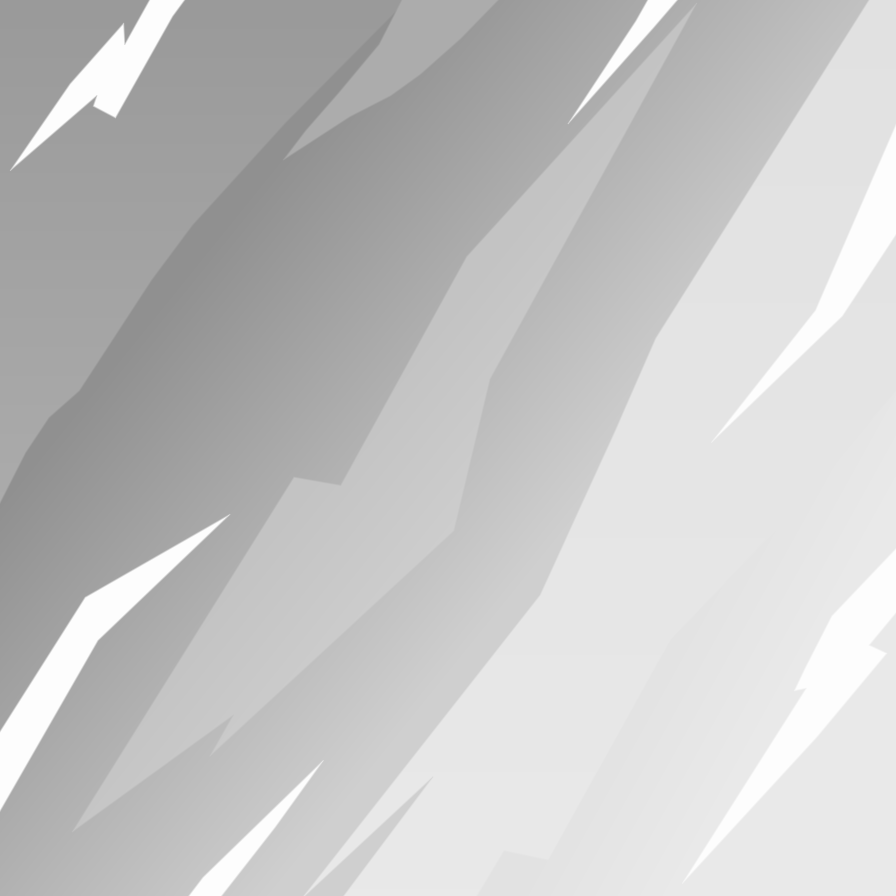
A WebGL 2 fragment shader for this background:

```glsl
#version 300 es
precision highp float;
// Layered diagonal grey bands with jagged edges, crossed by white shards.
// Each shape is a polygon distance field on a GRID x GRID canvas, origin at
// the lower left; bands are shaded by linear gradients across the diagonal.

uniform vec2 u_resolution;
out vec4 outColor;

const float GRID = 768.0;                 // design units per canvas side
const float SOFTNESS = 0.0014;            // edge blur, fraction of canvas
const vec2 BAND_AXIS = vec2(0.777, 0.628);   // across the dark bands
const vec2 HAZE_AXIS = vec2(0.874, 0.486);   // across the pale haze
const vec2 SKY_TONE = vec2(0.602, 0.67);
const vec2 BAND_TONE = vec2(0.565, 0.81);
const vec2 LEDGE_TONE = vec2(0.765, 0.805);
const vec2 PALE_TONE = vec2(0.882, 0.912);
const vec2 HAZE_TONE = vec2(0.888, 0.915);
const float PEAK_TONE = 0.675;
const float SHARD_TONE = 0.993;
const int N = 10;                         // corners per polygon

// Signed distance to a polygon, negative inside; repeated corners are allowed.
float polygon(vec2 p, vec2 v[N]) {
    float nearest = 1e9;
    float side = 1.0;
    for (int i = 0, j = N - 1; i < N; j = i, i++) {
        vec2 edge = v[j] - v[i];
        vec2 w = p - v[i];
        vec2 off = w - edge * clamp(dot(w, edge) / max(dot(edge, edge), 1e-6), 0.0, 1.0);
        nearest = min(nearest, dot(off, off));
        bvec3 crossing = bvec3(p.y >= v[i].y, p.y < v[j].y, edge.x * w.y > edge.y * w.x);
        if (all(crossing) || all(not(crossing))) side = -side;
    }
    return side * sqrt(nearest);
}

// Simple shard with five corners.
float shard(vec2 p, vec2 a, vec2 b, vec2 c, vec2 d, vec2 e) {
    return polygon(p, vec2[N](a, b, c, d, e, e, e, e, e, e));
}

float cover(float dist) {
    float blur = GRID * max(SOFTNESS, 0.8 / u_resolution.y);
    return 1.0 - smoothstep(-blur, blur, dist);
}

float gradient(vec2 tone, float from, float to, float t) {
    return mix(tone.x, tone.y, clamp((t - from) / (to - from), 0.0, 1.0));
}

void main() {
    vec2 uv = gl_FragCoord.xy / u_resolution;
    vec2 p = uv * GRID;
    vec2 fromTop = vec2(uv.x, 1.0 - uv.y);
    float across = dot(fromTop, BAND_AXIS);
    float hazeAcross = dot(fromTop, HAZE_AXIS);

    // Upper left ground
    float tone = gradient(SKY_TONE, 0.0, 0.56, fromTop.y);

    // Dark band, open toward the lower right
    float band = polygon(p, vec2[N](
        vec2(354, 773), vec2(245, 663), vec2(165, 575), vec2(130, 528), vec2(68, 433),
        vec2(42, 410), vec2(22, 380), vec2(-6, 325), vec2(-6, -1300), vec2(2200, 773)));
    tone = mix(tone, gradient(BAND_TONE, 0.354, 0.86, across), cover(band));

    // Small peak at the top
    float peak = polygon(p, vec2[N](
        vec2(243, 631), vec2(300, 668), vec2(335, 686), vec2(360, 704), vec2(395, 735),
        vec2(432, 773), vec2(347, 773), vec2(325, 730), vec2(290, 688), vec2(262, 656)));
    tone = mix(tone, PEAK_TONE, cover(peak));

    // Central ledge
    float ledge = polygon(p, vec2[N](
        vec2(597, 765), vec2(420, 443), vec2(389, 313), vec2(180, 120), vec2(200, 155),
        vec2(62, 55), vec2(252, 359), vec2(292, 352), vec2(400, 548), vec2(597, 765)));
    tone = mix(tone, gradient(LEDGE_TONE, 0.61, 0.77, across), cover(ledge));

    // Pale field on the right, notched at its foot
    float pale = polygon(p, vec2[N](
        vec2(748, 773), vec2(562, 478), vec2(527, 398), vec2(463, 258), vec2(258, -3),
        vec2(371, 102), vec2(290, -6), vec2(780, -6), vec2(780, 773), vec2(748, 773)));
    tone = mix(tone, gradient(PALE_TONE, 0.0, 1.0, fromTop.y), cover(pale));

    // Faint haze over the pale field
    float haze = polygon(p, vec2[N](
        vec2(776, 442), vec2(705, 358), vec2(645, 293), vec2(575, 220), vec2(530, 139),
        vec2(470, 31), vec2(432, 39), vec2(405, -6), vec2(776, -6), vec2(776, 442)));
    tone = mix(tone, gradient(HAZE_TONE, 1.0, 1.15, hazeAcross), cover(haze));

    // White shards: two jagged bolts, then the plain ones
    float bolts = polygon(p, vec2[N](
        vec2(9, 622), vec2(60, 696), vec2(106, 748), vec2(107, 730), vec2(131, 773),
        vec2(162, 773), vec2(148, 754), vec2(99, 667), vec2(80, 677), vec2(83, 686)));
    bolts = min(bolts, polygon(p, vec2[N](
        vec2(774, 304), vec2(713, 240), vec2(690, 195), vec2(681, 176), vec2(691, 178),
        vec2(585, 11), vec2(700, 136), vec2(760, 208), vec2(745, 215), vec2(774, 250))));
    bolts = min(bolts, shard(p, vec2(558, 773), vec2(585, 773), vec2(560, 744),
        vec2(487, 662), vec2(545, 750)));
    bolts = min(bolts, shard(p, vec2(774, 675), vec2(774, 576), vec2(722, 497),
        vec2(610, 389), vec2(699, 502)));
    bolts = min(bolts, shard(p, vec2(197, 327), vec2(84, 219), vec2(-5, 64),
        vec2(-5, 133), vec2(73, 256)));
    bolts = min(bolts, shard(p, vec2(277, 116), vec2(236, 59), vec2(186, -5),
        vec2(158, -5), vec2(174, 16)));
    tone = mix(tone, SHARD_TONE, cover(bolts));

    outColor = vec4(vec3(tone), 1.0);
}
```
